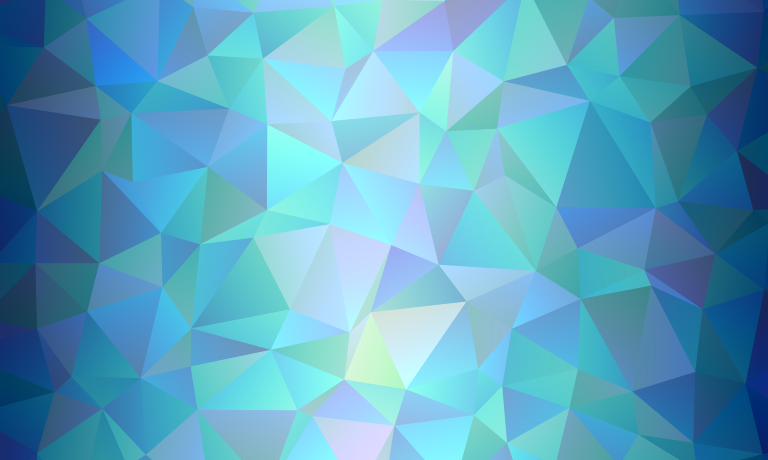
A Shadertoy shader for this background:

```glsl
const float CELL = 0.132;

vec3 hash3(vec2 p) {
    vec3 q = fract(vec3(p.xyx) * vec3(0.1031, 0.1030, 0.0973) + 0.37);
    q += dot(q, q.yxz + 33.33);
    return fract((q.xxy + q.yzz) * q.zyx);
}

float cross2(vec2 a, vec2 b) { return a.x * b.y - a.y * b.x; }

// Jittered mesh corner of a grid cell
vec2 corner(vec2 id) {
    return (id + 0.5 + 0.84 * (hash3(id + 41.0).xy - 0.5)) * CELL;
}

// Dark blue sides rising to a pale cyan centre
vec3 backdrop(vec2 p, float width) {
    float u = p.x / width;
    float t = clamp(min(u / 0.49, (1.0 - u) / 0.51), 0.0, 1.0);
    vec3 c = mix(vec3(0.03, 0.17, 0.36), vec3(0.29, 0.63, 0.75), smoothstep(-0.1, 0.45, t));
    return mix(c, vec3(0.61, 0.90, 0.94), smoothstep(0.3, 1.0, t));
}

float glow(vec2 p, vec2 centre, float radius) {
    vec2 d = (p - centre) / radius;
    return exp(-dot(d, d));
}

// Local colour shifts, sampled at the middle of each facet
vec3 accents(vec2 m) {
    vec3 violet = vec3(0.13, -0.13, 0.06);
    vec3 lime = vec3(0.12, 0.04, -0.15);
    vec3 blue = vec3(-0.08, -0.08, 0.10);
    vec3 c = violet * (glow(m, vec2(0.87, 0.41), 0.09) + glow(m, vec2(0.97, 0.95), 0.08)
                     + 0.8 * glow(m, vec2(1.48, 0.46), 0.08) + 0.7 * glow(m, vec2(0.80, 0.04), 0.10));
    c += lime * (glow(m, vec2(0.86, 0.25), 0.09) + glow(m, vec2(0.86, 0.73), 0.06)
               + 0.6 * glow(m, vec2(0.16, 0.72), 0.08));
    c += blue * (glow(m, vec2(0.28, 0.89), 0.12) + glow(m, vec2(1.33, 0.59), 0.10)
               + glow(m, vec2(1.61, 0.13), 0.12));
    return c + vec3(0.02, -0.19, -0.24) * glow(m, vec2(0.96, 0.565), 0.06);
}

// Signed distance to a triangle side, positive inside
float sideDistance(vec2 p, vec2 a, vec2 b, float winding) {
    return winding * cross2(b - a, p - a) / max(length(b - a), 1e-4);
}

// Adds one facet as colour times coverage, with coverage in alpha
vec4 facet(vec2 p, vec2 a, vec2 b, vec2 c, vec2 seed, float width, float pixel) {
    float winding = sign(cross2(b - a, c - a));
    float d = min(sideDistance(p, a, b, winding),
              min(sideDistance(p, b, c, winding), sideDistance(p, c, a, winding)));
    float cover = smoothstep(-0.6 * pixel, 0.6 * pixel, d);
    if (cover <= 0.0) return vec4(0.0);

    vec2 middle = (a + b + c) / 3.0;
    vec3 h = hash3(seed);
    float angle = 6.2832 * h.x;
    float slope = dot(p - middle, vec2(cos(angle), sin(angle))) / CELL;
    vec3 color = backdrop(mix(middle, p, 0.5), width);
    float strength = 0.55 + 0.45 * color.g;

    // Iridescent tint sliding across the facet
    float hue = h.y + 0.22 * slope;
    vec3 tint = vec3(0.09, 0.07, 0.085) * cos(6.2832 * (hue + vec3(0.0, 0.38, 0.68)));
    color += strength * (tint + accents(middle));
    color *= 1.0 + 0.20 * (h.z - 0.5) + 0.09 * slope;
    return vec4(clamp(color, 0.0, 1.0), 1.0) * cover;
}

void mainImage(out vec4 fragColor, in vec2 fragCoord) {
    float pixel = 1.0 / iResolution.y;
    float width = iResolution.x * pixel;
    vec2 p = fragCoord * pixel;
    vec2 home = floor(p / CELL - 0.5);
    vec4 sum = vec4(backdrop(p, width), 1.0) * 0.001;

    // Each neighbouring quad is split along its shorter valid diagonal
    for (int j = -1; j <= 1; j++) {
        for (int i = -1; i <= 1; i++) {
            vec2 id = home + vec2(i, j);
            vec2 a = corner(id);
            vec2 b = corner(id + vec2(1, 0));
            vec2 c = corner(id + vec2(1, 1));
            vec2 d = corner(id + vec2(0, 1));
            bool validAC = cross2(c - a, b - a) * cross2(c - a, d - a) < 0.0;
            bool validBD = cross2(d - b, a - b) * cross2(d - b, c - b) < 0.0;
            bool splitAC = validAC && (!validBD || distance(a, c) < distance(b, d));
            vec2 seed = id * 2.0 + 107.0;
            if (splitAC) {
                sum += facet(p, a, b, c, seed, width, pixel);
                sum += facet(p, a, c, d, seed + vec2(1, 0), width, pixel);
            } else {
                sum += facet(p, a, b, d, seed, width, pixel);
                sum += facet(p, b, c, d, seed + vec2(1, 0), width, pixel);
            }
        }
    }
    fragColor = vec4(sum.rgb / sum.a, 1.0);
}
```
